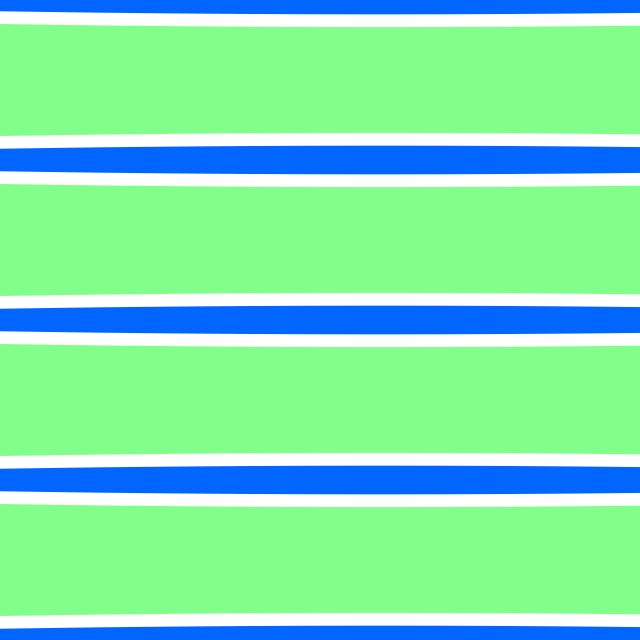
Reproduce this pattern procedurally as a WebGL 2 fragment shader.

```glsl
#version 300 es
precision highp float;
// Draws four repeats of gently bulging blue bands with white borders on green.

uniform vec2 u_resolution;
out vec4 fragColor;

const vec3 GREEN = vec3(0.505, 1.0, 0.54);
const vec3 WHITE = vec3(1.0);
const vec3 BLUE = vec3(0.0, 0.4, 1.0);

const float REPEATS = 4.0;
const float BAND_HALF_WIDTH = 0.0224;
const float BORDER_WIDTH = 0.0199;
const float BULGE_CENTER = 0.596;
const float BULGE_CURVE = 0.0136;

// Distance to the nearest band centre line, in canvas units
float bandDistance(float y, float repeats) {
    return abs(fract(y * repeats + 0.5) - 0.5) / repeats;
}

// Half width of a band, widest at center and narrowing along a parabola
float bulgingHalfWidth(float x, float halfWidth, float center, float curve) {
    float offset = x - center;
    return halfWidth - curve * offset * offset;
}

// Smoothed coverage of the inside of an edge
float coverage(float signedDistance, float pixel) {
    return clamp(0.5 - signedDistance / pixel, 0.0, 1.0);
}

void main() {
    vec2 uv = gl_FragCoord.xy / u_resolution;
    float pixel = 1.0 / u_resolution.y;

    float halfWidth = bulgingHalfWidth(uv.x, BAND_HALF_WIDTH, BULGE_CENTER, BULGE_CURVE);
    float edge = bandDistance(uv.y, REPEATS) - halfWidth;

    // Layers: ground, border, band
    vec3 color = mix(GREEN, WHITE, coverage(edge - BORDER_WIDTH, pixel));
    color = mix(color, BLUE, coverage(edge, pixel));
    fragColor = vec4(color, 1.0);
}
```
